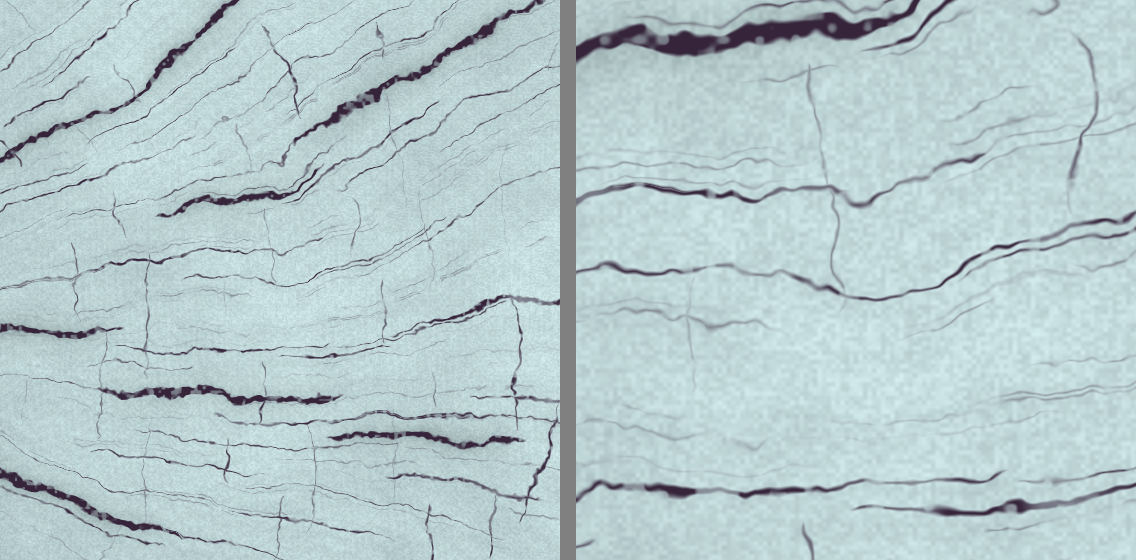
Left, the full canvas; right, a detail of the centre.
This texture is drawn by a Shadertoy shader. Its source:

```glsl
float hash(vec2 p) {
    return fract(sin(dot(p, vec2(127.1, 311.7))) * 43758.5453);
}

float noise(vec2 p) {
    vec2 i = floor(p), f = fract(p);
    f = f * f * (3.0 - 2.0 * f);
    return mix(mix(hash(i), hash(i + vec2(1, 0)), f.x),
               mix(hash(i + vec2(0, 1)), hash(i + vec2(1, 1)), f.x), f.y);
}

vec2 noise2(vec2 p) {
    return vec2(noise(p), noise(p + 37.3)) - 0.5;
}

// Radius and angle in a fan of grain that opens to the right and bends upward
vec2 grainSpace(vec2 p) {
    vec2 fan = p - vec2(-0.6, 0.35 + 0.2 * p.x * p.x * p.y);
    return vec2(length(fan), atan(fan.y, fan.x));
}

// Evenly scattered points of the canvas
vec2 scatter(float k, vec2 start) {
    return fract(k * vec2(0.75488, 0.56984) + start);
}

// Coverage of a crack that narrows to its ends; t runs from -1 to 1 along it
float crack(float dist, float t, float halfWidth, float blur) {
    float body = max(0.0, 1.0 - t * t);
    float edge = dist - halfWidth * sqrt(body);
    return smoothstep(blur, -blur, edge) * smoothstep(0.0, 0.15, body);
}

void mainImage(out vec4 fragColor, in vec2 fragCoord) {
    vec2 p = fragCoord / iResolution.y;
    float blur = max(0.0015, 1.0 / iResolution.y);

    // Bent and jagged grain
    vec2 warped = p + 0.09 * noise2(p * 3.0 + 5.0) + 0.028 * noise2(p * 13.0)
                + 0.010 * noise2(p * 45.0) + 0.004 * noise2(p * 140.0);
    vec2 grain = grainSpace(warped);

    float rough = 0.65 * noise(p * 110.0) + 0.6 * noise(p * 28.0 + 9.0);
    float gaps = smoothstep(0.2, 0.6, noise(p * 26.0 + 11.0));
    float dark = 0.0;
    float shade = 0.0;

    // Cracks along the grain: a few wide, some medium, many hairlines
    for (int i = 0; i < 113; i++) {
        float k = float(i);
        vec2 center = grainSpace(scatter(k, vec2(0.836, 0.111)));
        float t = (grain.x - center.x) / mix(0.1, 0.27, hash(vec2(k, 4.1)));
        float dist = abs(grain.y - center.y) * grain.x;
        float size = hash(vec2(k, 8.3));
        if (i % 15 == 7) {
            t = (grain.x - center.x) / mix(0.15, 0.22, size);
            float w = mix(0.0045, 0.0085, size) * (0.2 + rough);
            dark = max(dark, crack(dist, t, w, blur));
            shade = max(shade, exp(-dist * 70.0) * max(0.0, 1.0 - t * t));
        } else if (i % 3 == 0) {
            float w = mix(0.0006, 0.0025, size * size) * (0.4 + rough);
            dark = max(dark, crack(dist, t, w, blur) * mix(0.5, 1.0, gaps));
        } else {
            float strength = mix(0.15, 0.55, size) * gaps;
            dark = max(dark, crack(dist, t, 0.0006, blur) * strength);
        }
    }

    // Shorter cracks across the grain
    for (int i = 0; i < 34; i++) {
        float k = float(i);
        vec2 center = grainSpace(scatter(k, vec2(0.15, 0.47)));
        float halfLength = mix(0.03, 0.11, hash(vec2(k, 25.3)));
        float t = (grain.y - center.y) * grain.x / halfLength;
        float size = hash(vec2(k, 28.7));
        float w = mix(0.0005, 0.0022, size * size) * (0.4 + rough);
        float c = crack(abs(grain.x - center.x), t, w, blur);
        dark = max(dark, c * mix(0.3, 1.0, size) * mix(0.5, 1.0, gaps));
    }

    // Pale wood: soft patches, faint grain streaks and fine speckle
    float tone = 0.66 + 0.40 * (noise(p * 4.0) - 0.5)
               + 0.22 * (noise(p * 17.0 + 4.0) - 0.5)
               + 0.20 * (noise(vec2(grain.x * 9.0, grain.y * 90.0)) - 0.5)
               + 0.22 * (noise(p * 150.0) - 0.5)
               + 0.58 * (noise(p * 370.0) - 0.5);
    vec3 color = mix(vec3(0.645, 0.725, 0.735), vec3(0.795, 0.89, 0.895), tone);
    color *= 1.0 - 0.2 * shade;

    // Splinters lighten the inside of the cracks
    float splinters = smoothstep(0.55, 0.85, noise(p * 140.0 + 3.0));
    color = mix(color, vec3(0.21, 0.14, 0.23), dark * (1.0 - 0.6 * splinters));
    fragColor = vec4(color, 1.0);
}
```
